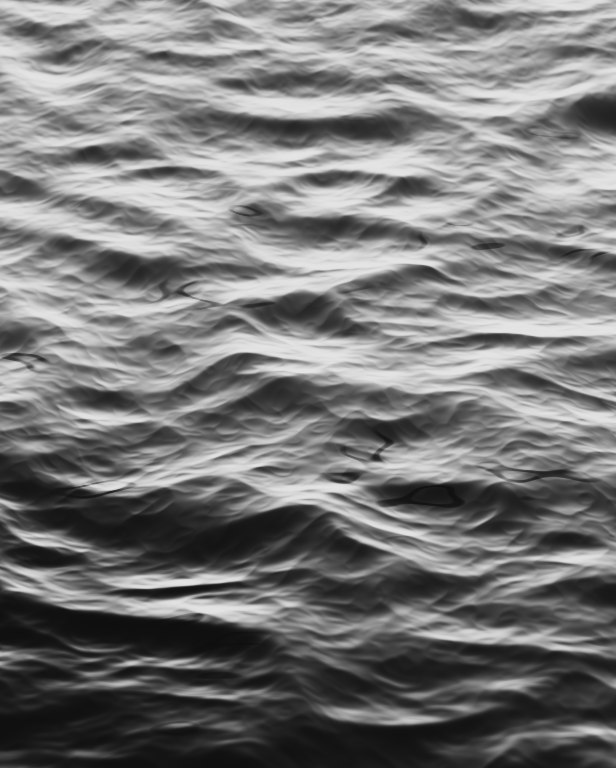
A WebGL 2 fragment shader for this texture:

```glsl
#version 300 es
precision highp float;

uniform vec2 u_resolution;
out vec4 fragColor;

const int OCTAVES = 5;

float hash(vec2 p) {
    vec3 q = fract(p.xyx * vec3(0.1031, 0.1030, 0.0973));
    q += dot(q, q.yzx + 33.33);
    return fract((q.x + q.y) * q.z);
}

float cornerSlope(vec2 cell, vec2 offset) {
    float angle = 6.2832 * hash(cell);
    return dot(vec2(cos(angle), sin(angle)), offset);
}

float gradientNoise(vec2 p) {
    vec2 i = floor(p);
    vec2 f = p - i;
    vec2 u = f * f * f * (f * (f * 6.0 - 15.0) + 10.0);
    vec2 e = vec2(1.0, 0.0);
    float low = mix(cornerSlope(i, f), cornerSlope(i + e, f - e), u.x);
    float high = mix(cornerSlope(i + e.yx, f - e.yx),
                     cornerSlope(i + 1.0, f - 1.0), u.x);
    return mix(low, high, u.y);
}

vec2 rotate(vec2 p, float angle) {
    float c = cos(angle);
    float s = sin(angle);
    return vec2(c * p.x - s * p.y, s * p.x + c * p.y);
}

// One wave train: rounded troughs that meet in narrow crests
float crestedWave(vec2 p, float softness) {
    float n = gradientNoise(p);
    n += 0.5 * gradientNoise(rotate(p, 0.5) * 1.63 + 17.3) + 0.05;
    return -sqrt(n * n + softness * softness);
}

// Water height, with small waves riding on the larger swells
float waterHeight(vec2 p, float softness) {
    vec2 frequency = vec2(2.9, 8.2);
    float steepness = 1.15;
    float tilt = 0.10;
    float height = 0.0;
    for (int i = 0; i < OCTAVES; i++) {
        vec2 rider = rotate(p - vec2(0.0, 0.35 * height), tilt);
        vec2 origin = vec2(31.7, 12.9) * float(i + 1);
        float wave = crestedWave(rider * frequency + origin, softness);
        height += wave * steepness / frequency.y;
        frequency *= vec2(1.95, 1.9);
        steepness *= 0.72;
        tilt *= -0.85;
    }
    return height;
}

// Slope along the view direction: positive on faces turned to the viewer
float viewSlope(vec2 p, float softness, float stepSize) {
    vec2 e = vec2(0.0, stepSize);
    return (waterHeight(p + e, softness) - waterHeight(p - e, softness))
        / (2.0 * stepSize);
}

// Thin closed outlines, gathered in sparse patches
float capillaryLines(vec2 p) {
    float level = gradientNoise(p * vec2(17.0, 62.0) + 5.7);
    float patches = gradientNoise(p * vec2(5.0, 13.0) + 41.0);
    float line = 1.0 - smoothstep(0.02, 0.09, abs(level - 0.27));
    return line * smoothstep(0.18, 0.34, patches);
}

// Conformal view of the surface, finer toward the top
vec2 surfacePoint(vec2 uv) {
    float depth = 1.9 - uv.y;
    return vec2((uv.x - 0.4) / depth, -log(depth));
}

// Broad light: bright far water, dark near water and lower left corner
float ambientLight(vec2 uv) {
    float far = mix(-1.4, 0.95, smoothstep(0.0, 0.65, uv.y));
    float corner = 1.0 - smoothstep(0.1, 0.55, length(uv - vec2(0.0, 0.05)));
    return far - 1.6 * corner;
}

void main() {
    vec2 uv = gl_FragCoord.xy / u_resolution.y;
    vec2 p = surfacePoint(uv);

    // Gentle meander of the wave fronts
    p.y += 0.022 * gradientNoise(p * vec2(4.0, 3.0) + 8.4);

    // Focus is sharpest around the middle distance
    float defocus = smoothstep(0.05, 0.6, abs(uv.y - 0.42));
    float softness = mix(0.035, 0.10, defocus);
    float slope = viewSlope(p, softness, mix(0.0010, 0.0020, defocus));

    float light = ambientLight(uv) - 1.3 * slope;
    light -= 1.5 * capillaryLines(p) * (1.0 - defocus);

    // Soft shoulder at both ends of the grey range
    float tone = 0.055 + 0.84 / (1.0 + exp(-light));
    fragColor = vec4(vec3(tone), 1.0);
}
```
